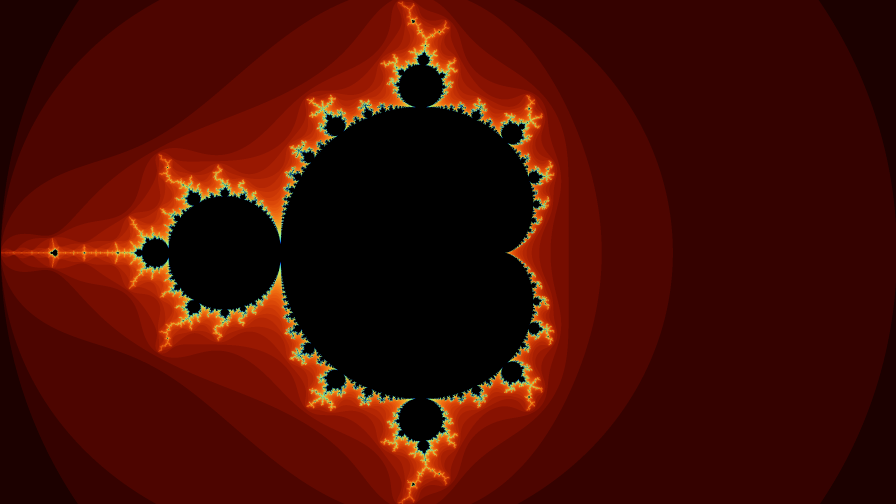
Reproduce this background procedurally as a WebGL 1 fragment shader.

```glsl
precision highp float;

uniform vec2 u_resolution;

const int MAX_STEPS = 80;
const int GRID = 3;                 // samples per pixel side
const float VIEW_HEIGHT = 2.25;     // height of the view on the complex plane
const vec2 VIEW_CENTER = vec2(-0.00390625, 0.00390625);

vec2 complexSquare(vec2 z) {
  return vec2(z.x * z.x - z.y * z.y, 2.0 * z.x * z.y);
}

// Fraction of the step budget used before escaping; 1.0 inside the set
float escapeFraction(vec2 c) {
  vec2 z = vec2(0.0);
  float steps = 0.0;
  for (int i = 0; i < MAX_STEPS; i++) {
    z = complexSquare(z) + c;
    steps += 1.0;
    if (dot(z, z) > 4.0) break;
  }
  return steps / float(MAX_STEPS);
}

// Polynomial ramp: black, red, orange, green, blue, black
vec3 escapeColor(float t) {
  float s = 1.0 - t;
  return clamp(vec3(9.0 * t * s * s * s,
                    15.0 * t * t * s * s,
                    8.5 * t * t * t * s), 0.0, 1.0);
}

vec2 planePoint(vec2 fragPosition, vec2 resolution) {
  return (fragPosition - 0.5 * resolution) / resolution.y * VIEW_HEIGHT
         + VIEW_CENTER;
}

void main() {
  vec3 color = vec3(0.0);

  // Average a small grid to smooth bands and filaments
  for (int row = 0; row < GRID; row++) {
    for (int column = 0; column < GRID; column++) {
      vec2 cell = vec2(float(column), float(row)) - 0.5 * float(GRID - 1);
      vec2 samplePosition = gl_FragCoord.xy + cell / float(GRID);
      vec2 c = planePoint(samplePosition, u_resolution);
      color += escapeColor(escapeFraction(c));
    }
  }

  gl_FragColor = vec4(color / float(GRID * GRID), 1.0);
}
```
